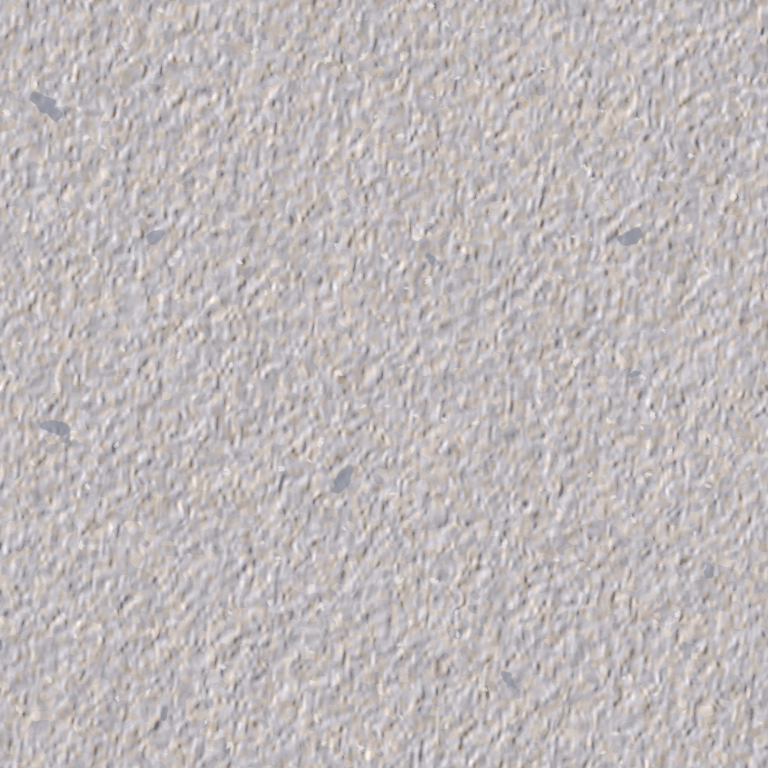
Reproduce this texture procedurally as a three.js fragment shader.

```glsl
// Fine grey stone grit: small blue-grey and beige grains under side light.
// Two layers of stretched noise form a height field whose slope gives the relief;
// sparse flakes, pebbles, ochre specks and glints are scattered over it on grids.
varying vec2 vUv;

const vec3 COOL_GREY  = vec3(0.736, 0.722, 0.746);
const vec3 WARM_BEIGE = vec3(0.776, 0.737, 0.710);
const vec3 FLAKE_BLUE = vec3(0.560, 0.570, 0.625);
const vec3 PEBBLE     = vec3(0.800, 0.757, 0.728);
const vec3 OCHRE      = vec3(0.745, 0.660, 0.550);
const vec3 GLINT      = vec3(0.950, 0.930, 0.915);

const float GRAIN_FREQ    = 100.0;              // coloured grains per canvas side
const vec2  FINE_FREQ     = vec2(110.0, 180.0); // along, across the streaks
const vec2  COARSE_FREQ   = vec2(68.0, 96.0);
const float FINE_ANGLE    = 1.46;               // streak directions in radians
const float COARSE_ANGLE  = 0.75;
const float WARP          = 0.006;              // breaks up straight streaks
const vec2  LIGHT_STEP    = vec2(0.0020, -0.0010);
const float RELIEF        = 0.27;
const float CREASE        = 0.07;
const float TONE_RANGE    = 0.075;
const float MOTTLE        = 0.025;
const float EDGE_SOFTNESS = 0.0016;

float hash(vec2 p) {
  vec3 q = fract(vec3(p.xyx) * 0.1031);
  q += dot(q, q.yzx + 33.33);
  return fract((q.x + q.y) * q.z);
}

vec2 hash2(vec2 p) {
  return vec2(hash(p + 17.3), hash(p + 71.9));
}

float noise(vec2 p) {
  vec2 i = floor(p);
  vec2 f = fract(p);
  f = f * f * (3.0 - 2.0 * f);
  float low  = mix(hash(i), hash(i + vec2(1.0, 0.0)), f.x);
  float high = mix(hash(i + vec2(0.0, 1.0)), hash(i + vec2(1.0, 1.0)), f.x);
  return mix(low, high, f.y);
}

// Coordinates along and across a given direction
vec2 turn(vec2 p, float angle) {
  float c = cos(angle);
  float s = sin(angle);
  return vec2(c * p.x + s * p.y, c * p.y - s * p.x);
}

float height(vec2 p) {
  float fine   = noise(turn(p, FINE_ANGLE) * FINE_FREQ + 300.0);
  float coarse = noise(turn(p, COARSE_ANGLE) * COARSE_FREQ + 150.0);
  return 0.65 * fine + 0.70 * coarse;
}

// Softly blended cells: x is the warmth of the grain, y its tone
vec2 grains(vec2 p) {
  vec2 cell = floor(p);
  vec2 sum = vec2(0.0);
  float total = 0.0;
  for (int y = -1; y <= 1; y++) {
    for (int x = -1; x <= 1; x++) {
      vec2 id = cell + vec2(float(x), float(y));
      vec2 d = id + hash2(id) - p;
      float weight = exp(-26.0 * dot(d, d));
      sum += weight * hash2(id + 200.0);
      total += weight;
    }
  }
  return sum / max(total, 1e-9);
}

// Coverage of ragged ellipses, at most one per grid cell
float scatter(vec2 p, float grid, float chance, vec2 radii, float aspect, float seed) {
  vec2 cell = floor(p * grid);
  float cover = 0.0;
  for (int y = -1; y <= 1; y++) {
    for (int x = -1; x <= 1; x++) {
      vec2 id = cell + vec2(float(x), float(y));
      vec2 key = id + seed;
      vec2 d = p - (id + hash2(key)) / grid;
      vec2 q = turn(d, 6.2832 * hash(key + 5.7));
      float size = hash(key + 9.1);
      float radius = mix(radii.x, radii.y, size * size);
      radius *= 0.55 + 0.9 * noise(d / radius * 2.2 + key * 3.0);
      float edge = (length(q / vec2(1.0, aspect)) - radius) * aspect;
      float shape = 1.0 - smoothstep(-EDGE_SOFTNESS, EDGE_SOFTNESS, edge);
      cover = max(cover, shape * step(hash(key + 2.3), chance));
    }
  }
  return cover;
}

void main() {
  vec2 p = vUv;

  // Grain colour and uneven tone
  vec2 grain = grains(p * GRAIN_FREQ + 40.0);
  vec3 color = mix(COOL_GREY, WARM_BEIGE, smoothstep(0.38, 0.85, grain.x));
  float tone = TONE_RANGE * (grain.y - 0.5);
  tone += MOTTLE * (noise(turn(p, COARSE_ANGLE) * vec2(18.0, 32.0) + 60.0) - 0.5);

  // Side-lit relief on warped ground, with thin dark creases
  vec2 bend = vec2(noise(p * 55.0 + 20.0), noise(p * 55.0 + 90.0)) - 0.5;
  vec2 ground = p + WARP * bend;
  float slope = height(ground - LIGHT_STEP) - height(ground + LIGHT_STEP);
  float light = RELIEF * slope - CREASE * smoothstep(0.32, 0.52, -slope);

  // Sparse inclusions; the larger ones are smoother than the grit
  float pebble = scatter(p, 16.0, 0.28, vec2(0.005, 0.012), 0.75, 11.0);
  float flake  = scatter(p, 7.0, 0.16, vec2(0.007, 0.022), 0.48, 43.0);
  float ochre  = scatter(p, 24.0, 0.25, vec2(0.003, 0.006), 0.70, 87.0);
  float glint  = scatter(p, 26.0, 0.24, vec2(0.003, 0.006), 0.60, 131.0);
  color = mix(color, PEBBLE, 0.70 * pebble);
  color = mix(color, OCHRE, 0.55 * ochre);
  color = mix(color, FLAKE_BLUE, 0.80 * flake);
  color += (tone + light) * (1.0 - 0.35 * pebble) * (1.0 - 0.60 * flake);
  color = mix(color, GLINT, 0.70 * glint * (1.0 - flake));

  gl_FragColor = vec4(clamp(color, 0.0, 1.0), 1.0);
}
```
